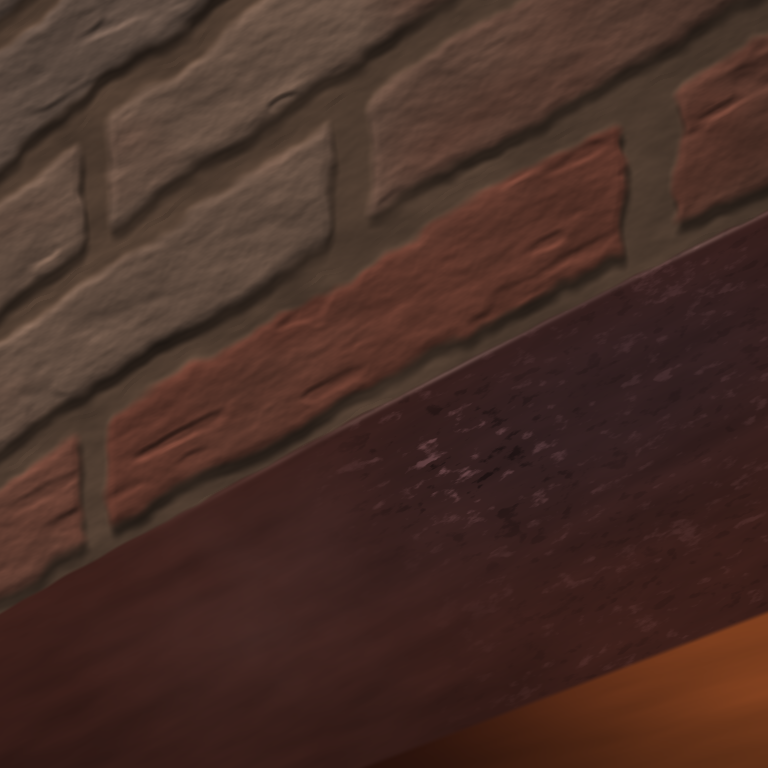
Reproduce this texture procedurally as a WebGL 2 fragment shader.

```glsl
#version 300 es
precision highp float;
// Slanting courses of weathered brick above a dark timber beam, with warm wood below.

#define SLOPE 0.525
#define COURSE 0.187
#define BRICK_LENGTH 0.72
#define SPREAD 0.35
#define ROUGHNESS 0.017
#define RELIEF 0.36
#define MORTAR vec3(0.300, 0.232, 0.186)
#define GREY_BRICK vec3(0.372, 0.295, 0.248)
#define RED_BRICK vec3(0.340, 0.198, 0.158)
#define BEAM_RED vec3(0.232, 0.119, 0.099)
#define BEAM_PURPLE vec3(0.196, 0.122, 0.124)
#define WARM_WOOD vec3(0.49, 0.245, 0.118)

uniform vec2 u_resolution;
out vec4 fragColor;

float hash(vec2 p) {
  vec3 a = fract(vec3(p.xyx) * 0.1031);
  a += dot(a, a.yzx + 33.33);
  return fract((a.x + a.y) * a.z);
}

float noise(vec2 p) {
  vec2 i = floor(p), f = fract(p);
  f = f * f * (3.0 - 2.0 * f);
  return mix(mix(hash(i), hash(i + vec2(1, 0)), f.x),
             mix(hash(i + vec2(0, 1)), hash(i + vec2(1, 1)), f.x), f.y);
}

float fbm(vec2 p) {
  float sum = 0.0, amp = 0.5;
  for (int i = 0; i < 4; i++) {
    sum += amp * noise(p);
    p = mat2(1.6, 1.2, -1.2, 1.6) * p + 7.3;
    amp *= 0.5;
  }
  return sum;
}

// Coordinates along and across the masonry slope
vec2 alongSlope(vec2 p) {
  vec2 dir = normalize(vec2(1.0, SLOPE));
  return vec2(dot(p, dir), dot(p, vec2(-dir.y, dir.x)));
}

float beamTop(float x) { return 0.199 + SLOPE * x + 0.045 * x * (1.0 - x); }
float beamBottom(float x) { return 0.203 + 0.385 * (x - 1.0); }

// Signed distance to the nearest brick; id receives column and row
float brickDistance(vec2 p, out vec2 id) {
  vec2 wobble = vec2(noise(p * 17.0), noise(p * 13.0 + 40.0)) - 0.5;
  wobble += 0.5 * (vec2(noise(p * 48.0), noise(p * 44.0 + 9.0)) - 0.5);
  p += ROUGHNESS * wobble;
  float height = COURSE * (1.0 + SPREAD * p.x);
  float course = (p.y - beamTop(p.x)) / height;
  float row = floor(course);
  float k = (p.x - 0.125 - 0.33 * mod(row, 2.0)) / BRICK_LENGTH;
  id = vec2(floor(k), row);
  float jointGap = abs(k - round(k)) * BRICK_LENGTH;
  float bed = (abs(fract(course) - 0.525) - 0.37) * height * 0.88;
  vec2 e = vec2(0.014 + 0.025 * p.x - jointGap, bed) + 0.012;
  return length(max(e, 0.0)) + min(max(e.x, e.y), 0.0) - 0.012;
}

float brickCover(vec2 p) {
  vec2 id;
  return 1.0 - smoothstep(-0.007, 0.006, brickDistance(p, id));
}

// Surface height: rounded bricks with grain and short scattered gouges
float wallHeight(vec2 p) {
  vec2 id, q = alongSlope(p);
  float body = 1.0 - smoothstep(-0.014, 0.007, brickDistance(p, id));
  float grain = fbm(q * vec2(24.0, 58.0) + id.y * 5.0);
  float patchy = smoothstep(0.45, 0.75, noise(q * vec2(8.0, 15.0) + id * 4.0));
  float gouge = patchy * smoothstep(0.5, 0.85, noise(q * vec2(22.0, 62.0) + id * 9.0));
  return body * (0.5 - 0.5 * gouge) + (0.25 + 0.4 * body) * grain;
}

vec3 wallColor(vec2 p) {
  vec2 id, q = alongSlope(p);
  float d = brickDistance(p, id);
  float cover = 1.0 - smoothstep(-0.007, 0.006, d);
  float red = id.y < 0.5 ? 0.97 - 0.2 * abs(id.x) : 0.45 * smoothstep(0.36, 0.65, p.x);
  red += 0.45 * (fbm(q * vec2(6.0, 11.0) + 3.0) - 0.47);
  vec3 brick = mix(GREY_BRICK, RED_BRICK, clamp(red, 0.0, 1.0));
  brick *= 0.94 + 0.10 * hash(id + 20.0);
  brick = mix(brick, vec3(0.305, 0.258, 0.232), 0.6 * smoothstep(2.5, 3.2, id.y));
  vec3 col = mix(MORTAR, brick, cover);
  col *= 0.83 + 0.36 * fbm(q * vec2(13.0, 28.0));
  // Light from the upper left, then uneven shade beneath each brick
  vec2 toLight = vec2(-0.0025, 0.0055);
  float lit = wallHeight(p - toLight * 0.5) - wallHeight(p + toLight * 0.5);
  col *= 1.0 + RELIEF * clamp(lit * 2.2, -1.3, 1.2);
  float shade = brickCover(p + vec2(-0.004, 0.015)) * (1.0 - cover);
  col *= 1.0 - shade * (0.18 + 0.38 * noise(q * vec2(9.0, 20.0)));
  return col * (1.0 - 0.14 * smoothstep(0.75, 1.1, p.x));
}

vec3 beamColor(vec2 p) {
  vec2 q = alongSlope(p);
  vec2 fromStain = alongSlope(p - vec2(0.80, 0.49)) / vec2(0.40, 0.17);
  float stain = exp(-dot(fromStain, fromStain));
  vec3 col = mix(BEAM_RED, BEAM_PURPLE, min(1.0, 1.1 * stain));
  col *= 0.86 + 0.29 * fbm(q * vec2(9.0, 42.0));
  float haze = exp(-28.0 * dot(p - vec2(0.33, 0.2), p - vec2(0.33, 0.2)));
  col += 0.05 * haze * fbm(p * 12.0);
  col *= 1.0 - 0.14 * smoothstep(0.2, 0.0, p.y);
  // Worn chips, densest near the upper middle
  vec2 fromWear = (p - vec2(0.59, 0.40)) / vec2(0.12, 0.09);
  float wear = exp(-dot(fromWear, fromWear)) + 0.3 * smoothstep(0.5, 0.8, p.x);
  float chip = fbm(q * vec2(42.0, 95.0));
  col += vec3(0.19, 0.14, 0.15) * wear * smoothstep(0.56, 0.80, chip);
  col *= 1.0 - 0.4 * wear * smoothstep(0.36, 0.20, chip);
  // Pale dusty upper lip, broken along its length
  float lip = exp(-pow((beamTop(p.x) - p.y - 0.001) / 0.004, 2.0));
  lip *= smoothstep(0.1, 0.65, p.x) * (0.5 + 0.8 * noise(q * vec2(16.0, 4.0)));
  return col + vec3(0.16, 0.145, 0.135) * lip;
}

vec3 warmColor(vec2 p) {
  float glow = smoothstep(0.42, 1.05, p.x + 0.12 * p.y);
  vec3 col = mix(vec3(0.18, 0.075, 0.05), WARM_WOOD, glow);
  col *= 0.90 + 0.20 * fbm(vec2(p.x * 5.0, (p.y - 0.3 * p.x) * 35.0));
  return col * (1.0 - 0.2 * smoothstep(0.10, 0.0, p.y));
}

void main() {
  vec2 p = gl_FragCoord.xy / u_resolution;
  float soft = 1.2 / u_resolution.y;
  float top = beamTop(p.x) + 0.004 * (noise(p * 35.0) - 0.5);
  float bottom = beamBottom(p.x);
  vec3 col = mix(beamColor(p), wallColor(p), smoothstep(-soft, soft + 0.003, p.y - top));
  col = mix(warmColor(p), col, smoothstep(-0.003 - soft, 0.003 + soft, p.y - bottom));
  fragColor = vec4(col, 1.0);
}
```
